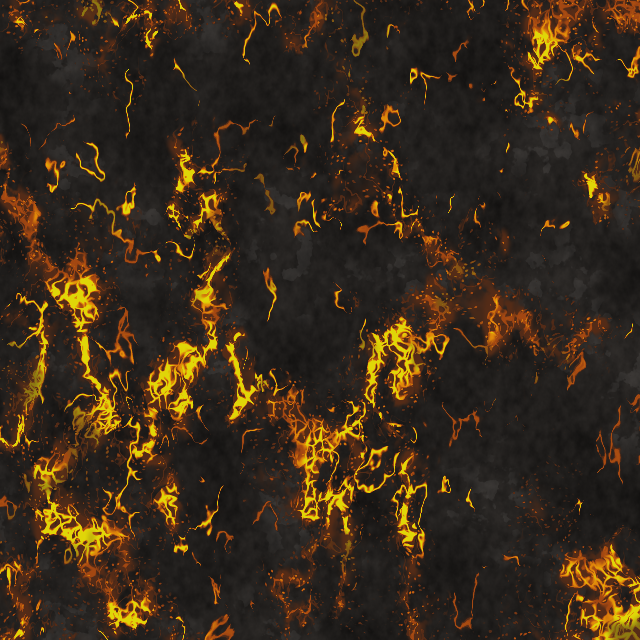
Write a WebGL 1 fragment shader that draws this texture.

```glsl
precision highp float;
// Charred dark rock split by glowing lava channels, fine cracks and embers.
uniform vec2 u_resolution;

const vec3 ROCK   = vec3(0.128, 0.119, 0.112);
const vec3 BROWN  = vec3(0.33, 0.17, 0.09);
const vec3 ORANGE = vec3(0.64, 0.28, 0.07);
const vec3 AMBER  = vec3(0.88, 0.53, 0.04);
const vec3 YELLOW = vec3(0.88, 0.84, 0.03);
const vec3 OLIVE  = vec3(0.44, 0.36, 0.08);

const vec2  CHANNEL_SCALE = vec2(10.0, 6.2); // channels run mostly upright
const float REGION_SCALE  = 7.5;             // size of the molten areas
const float CHANNEL_WIDTH = 0.09;            // in noise-field units
const float HALO_WIDTH    = 0.10;
const float NET_SCALE     = 72.0;            // mesh cells inside channels
const float CRACK_SCALE   = 22.0;
const float CRACK_WIDTH   = 0.036;
const float FILAMENT_SCALE = 34.0;
const float EMBER_SCALE   = 125.0;
const float WARP          = 0.04;

float hash(vec2 p) {
  vec3 q = fract(vec3(p.xyx) * 0.1031);
  q += dot(q, q.yzx + 33.33);
  return fract((q.x + q.y) * q.z);
}

float noise(vec2 p) {
  vec2 i = floor(p), f = fract(p);
  f = f * f * (3.0 - 2.0 * f);
  return mix(mix(hash(i), hash(i + vec2(1.0, 0.0)), f.x),
             mix(hash(i + vec2(0.0, 1.0)), hash(i + 1.0), f.x), f.y);
}

// Fractal noise with mean 0.5; every octave is turned and shifted.
float fbm(vec2 p) {
  float sum = 0.0, amp = 0.533;
  for (int i = 0; i < 4; i++) {
    sum += amp * noise(p);
    p = mat2(1.6, 1.2, -1.2, 1.6) * p + 17.3;
    amp *= 0.5;
  }
  return sum;
}

// x: distance to nearest cell point, y: gap to the second, z: cell random.
vec3 cells(vec2 p) {
  vec2 base = floor(p);
  float near = 8.0, second = 8.0, id = 0.0;
  for (int y = -1; y <= 1; y++) {
    for (int x = -1; x <= 1; x++) {
      vec2 c = base + vec2(float(x), float(y));
      float d = length(c + vec2(hash(c + 7.1), hash(c + 91.7)) - p);
      if (d < near) { second = near; near = d; id = hash(c + 43.3); }
      else second = min(second, d);
    }
  }
  return vec3(near, second - near, id);
}

vec3 heatColor(float h) {
  vec3 c = mix(ROCK, BROWN, smoothstep(0.0, 0.22, h));
  c = mix(c, ORANGE, smoothstep(0.28, 0.50, h));
  c = mix(c, AMBER, smoothstep(0.54, 0.80, h));
  return mix(c, YELLOW, smoothstep(0.78, 1.0, h));
}

vec3 rockColor(vec2 p) {
  float broad = fbm(p * 9.0 + 60.0);
  float fine = fbm(p * vec2(95.0, 75.0) + 5.0);
  float flakes = smoothstep(0.55, 0.62, fbm(p * 42.0 + 80.0))
               * smoothstep(0.45, 0.68, broad);
  return ROCK * (0.3 + 0.75 * broad + 0.65 * fine) + 0.05 * flakes;
}

void main() {
  vec2 p = gl_FragCoord.xy / u_resolution.y + 3.0;
  vec2 q = p + WARP * (vec2(fbm(p * 13.0), fbm(p * 13.0 + 40.0)) - 0.5);

  // Winding channels that swell where a region is molten.
  float regionField = fbm(p * REGION_SCALE + 21.0);
  float region = smoothstep(0.46, 0.70, regionField);
  float warmth = smoothstep(0.38, 0.56, regionField);
  float dist = abs(fbm(q * CHANNEL_SCALE + 11.0) - 0.5);
  float body = clamp(1.0 - dist / (CHANNEL_WIDTH * region + 0.002), 0.0, 1.0);
  float temper = mix(0.45, 1.15, smoothstep(0.38, 0.62, fbm(p * 10.0 + 33.0)));

  // Molten mesh fills the channel more fully toward its middle.
  vec2 meshPos = q + 0.014 * (vec2(noise(p * 90.0), noise(p * 90.0 + 9.0)) - 0.5);
  float gap = cells(meshPos * vec2(NET_SCALE, NET_SCALE * 0.7)).y;
  float mesh = 1.0 - smoothstep(0.03, 0.12 + 0.5 * body, gap);
  float heat = smoothstep(0.0, 0.3, body) * smoothstep(0.0, 0.15, region)
             * (0.22 + mesh * (0.42 + 0.6 * body)) * temper;

  // Ragged halo with dull red filaments.
  float grain = smoothstep(0.32, 0.62, fbm(p * vec2(52.0, 40.0) + 3.0));
  float halo = exp(-dist / HALO_WIDTH) * warmth;
  heat = max(heat, halo * (0.07 + 0.24 * grain));
  float vein = abs(fbm(q * vec2(FILAMENT_SCALE, FILAMENT_SCALE * 0.6) + 29.0) - 0.5);
  heat = max(heat, (1.0 - smoothstep(0.0, 0.04, vein)) * halo * (0.3 + 0.4 * grain));

  // Short scattered cracks.
  float crackMask = smoothstep(0.49, 0.65, fbm(p * vec2(21.0, 15.0) + 70.0));
  float crackDist = abs(fbm(q * vec2(CRACK_SCALE, CRACK_SCALE * 0.65) + 50.0) - 0.5);
  float crack = 1.0 - smoothstep(0.0, CRACK_WIDTH * crackMask + 0.001, crackDist);
  heat = max(heat, crack * min(1.0, 2.0 * crackMask) * (0.3 + 0.65 * temper));
  heat = max(heat, 0.2 * crackMask * exp(-crackDist / 0.05));

  // Embers around the warm regions.
  vec3 ember = cells(q * EMBER_SCALE);
  float spark = 1.0 - smoothstep(0.10, 0.36, ember.x);
  heat = max(heat, spark * step(0.62, ember.z) * min(1.0, 1.6 * halo) * 0.72);

  // Glow over rock, with some cooled olive stretches.
  vec3 color = mix(rockColor(p), heatColor(heat), smoothstep(0.02, 0.2, heat));
  float cooled = smoothstep(0.59, 0.68, fbm(p * 7.0 + 95.0));
  color = mix(color, OLIVE, 0.75 * cooled * smoothstep(0.2, 0.55, heat));
  gl_FragColor = vec4(color, 1.0);
}
```
